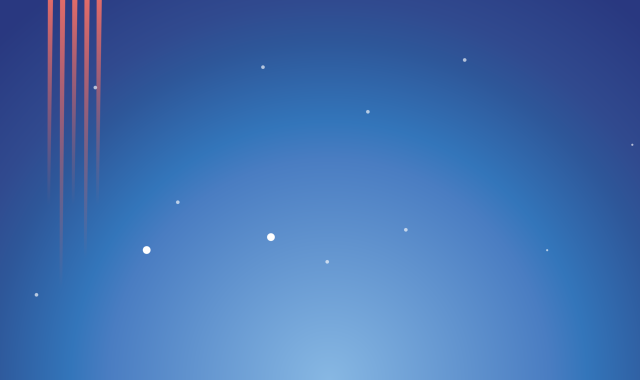
A Shadertoy shader for this background:

```glsl
// Blue dusk sky with a radial glow, fading coral stripes and scattered round stars.

const float TAU = 6.2831853;

// Soft coverage of a shape from its signed distance
float coverage(float dist) {
    float pixel = 1.0 / iResolution.y;
    return 1.0 - smoothstep(-0.7 * pixel, 0.7 * pixel, dist);
}

// Radial sky colour, from the bright horizon to the dark corners
vec3 skyColor(float r) {
    vec3 c = mix(vec3(0.53, 0.72, 0.89), vec3(0.29, 0.49, 0.76), smoothstep(-0.12, 0.64, r) * 1.06 - 0.06);
    c = mix(vec3(0.53, 0.72, 0.89), vec3(0.29, 0.49, 0.76), clamp(r / 0.58, 0.0, 1.0));
    c = mix(c, vec3(0.20, 0.46, 0.73), clamp((r - 0.58) / 0.10, 0.0, 1.0));
    c = mix(c, vec3(0.18, 0.34, 0.60), clamp((r - 0.68) / 0.21, 0.0, 1.0));
    c = mix(c, vec3(0.19, 0.29, 0.56), clamp((r - 0.89) / 0.11, 0.0, 1.0));
    return mix(c, vec3(0.16, 0.22, 0.50), clamp((r - 1.0) / 0.25, 0.0, 1.0));
}

// Opacity of one tapered stripe hanging from the top edge
float stripe(vec2 p, float i) {
    float len = mod(i, 2.0) < 0.5 ? 0.54 : 0.80 - 0.04 * i;
    float t = (1.0 - p.y) / len;
    float x = 0.1327 + 0.0321 * i - 0.0045 * t;
    float halfWidth = mix(0.0068, 0.0035, t);
    return coverage(abs(p.x - x) - halfWidth) * clamp(1.0 - t, 0.0, 1.0);
}

// Zigzag scatter with slow waves on both axes
vec2 starPosition(float i) {
    float zigzag = mod(i, 2.0) * 2.0 - 1.0;
    float x = 0.151 + 0.162 * i + 0.068 * cos(TAU * (i - 3.6) / 6.0);
    float y = 0.55 + 0.202 * zigzag + 0.105 * cos(TAU * (i - 2.0) / 5.0)
            + 0.048 * cos(TAU * (i - 4.0) / 10.0);
    return vec2(x, y);
}

void mainImage(out vec4 fragColor, in vec2 fragCoord) {
    vec2 p = fragCoord / iResolution.y;
    float aspect = iResolution.x / iResolution.y;
    vec3 color = skyColor(length(p - vec2(0.514 * aspect, 0.0)));

    // Stripes
    for (int i = 0; i < 5; i++)
        color = mix(color, vec3(0.88, 0.42, 0.41), stripe(p, float(i)));

    // Small stars, the last two fainter
    for (int i = 0; i < 10; i++) {
        float radius = i < 8 ? 0.0047 : 0.0027;
        color = mix(color, vec3(1.0), 0.65 * coverage(distance(p, starPosition(float(i))) - radius));
    }

    // Two large stars
    for (int i = 0; i < 2; i++) {
        vec2 center = vec2(0.386, 0.342) + float(i) * vec2(0.327, 0.034);
        color = mix(color, vec3(1.0), coverage(distance(p, center) - 0.0102));
    }

    fragColor = vec4(color, 1.0);
}
```
